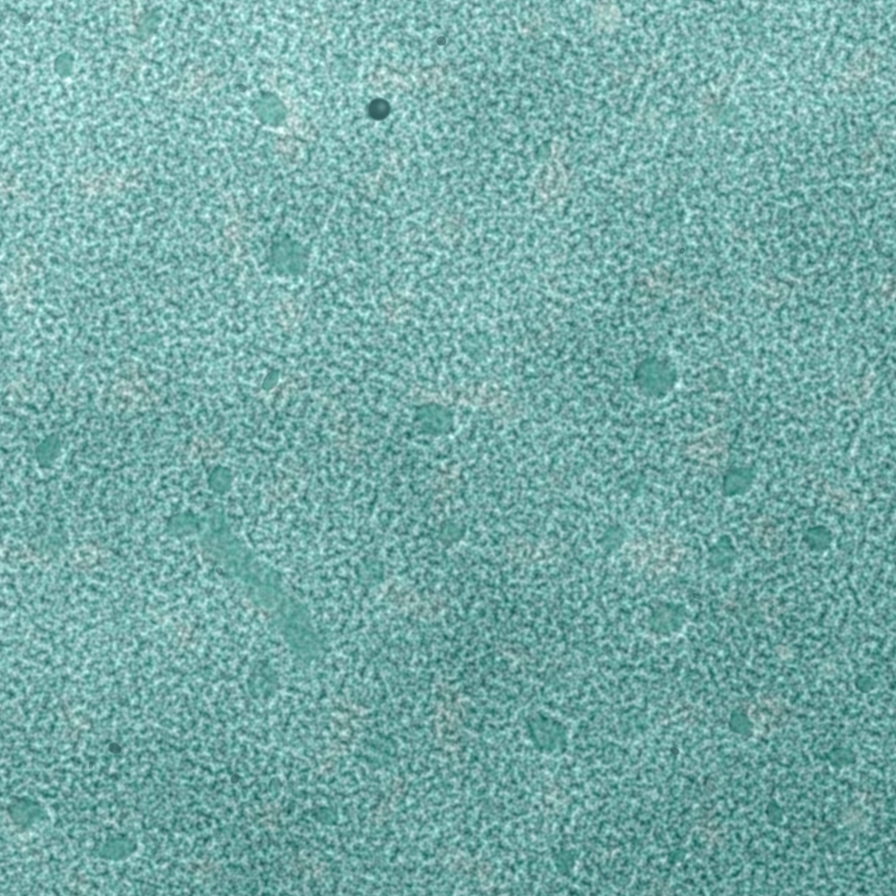
Give the GLSL for this texture, as a WebGL 1 fragment shader.

```glsl
precision highp float;

uniform vec2 u_resolution;

// Colours
const vec3 BASE_TEAL = vec3(0.455, 0.672, 0.660);
const vec3 BODY_GREEN = vec3(0.300, 0.600, 0.555);
const vec3 SPECK_DARK = vec3(0.170, 0.350, 0.350);
const vec3 PALE_FLECK = vec3(0.690, 0.830, 0.800);
const vec3 WARM_GREY = vec3(0.660, 0.715, 0.690);
const vec3 TONE_AXIS = vec3(1.10, 1.00, 1.00);

// Grain and shading
const float GRAIN_COARSE = 125.0;
const float GRAIN_FINE = 215.0;
const float FINE_WEIGHT = 0.6;
const float GRAIN_CONTRAST = 0.32;
const float TINT_CONTRAST = 0.06;
const vec2 LIGHT_SLOPE = vec2(-0.06, 0.11);
const float CLOUD_CONTRAST = 0.06;

// Scattered bodies: cells across, share of cells filled, radius in cells
const vec3 BODY_LAYER = vec3(9.0, 0.48, 0.17);
const vec3 SPECK_LAYER = vec3(13.0, 0.09, 0.09);
const vec3 PALE_LAYER = vec3(10.0, 0.13, 0.15);

// Single large marks
const vec2 STREAK_START = vec2(0.235, 0.410);
const vec2 STREAK_END = vec2(0.345, 0.285);
const float STREAK_WIDTH = 0.021;
const vec2 BUBBLE_CENTRE = vec2(0.423, 0.878);
const float BUBBLE_RADIUS = 0.0135;

vec2 hash2(vec2 p) {
  vec3 q = fract(p.xyx * vec3(0.1031, 0.1030, 0.0973));
  q += dot(q, q.yzx + 33.33);
  return fract((q.xx + q.yz) * q.zy);
}

float corner(vec2 cell, vec2 offset) {
  float angle = 6.2832 * hash2(cell).x;
  return dot(vec2(cos(angle), sin(angle)), offset);
}

float gradientNoise(vec2 p) {
  vec2 i = floor(p), f = fract(p);
  vec2 w = f * f * f * (f * (f * 6.0 - 15.0) + 10.0);
  vec2 e = vec2(1.0, 0.0);
  return mix(mix(corner(i, f), corner(i + e, f - e), w.x),
             mix(corner(i + e.yx, f - e.yx), corner(i + 1.0, f - 1.0), w.x), w.y);
}

mat2 rotation(float a) {
  return mat2(cos(a), sin(a), -sin(a), cos(a));
}

float bell(float x) {
  return exp(-x * x);
}

// Irregular ovals: x = filled body, y = dark outline, z = one-sided bright rim
vec3 scatter(vec2 uv, vec3 layer, float seed) {
  vec2 p = uv * layer.x;
  float wobble = 0.35 * gradientNoise(uv * 55.0 + seed);
  vec3 marks = vec3(0.0);
  for (int y = -1; y <= 1; y++) {
    for (int x = -1; x <= 1; x++) {
      vec2 id = floor(p) + vec2(float(x), float(y));
      vec2 place = hash2(id + seed), pick = hash2(id + seed + 41.7);
      vec2 form = hash2(id + seed + 87.3);
      vec2 away = p - id - mix(vec2(0.1), vec2(0.9), place);
      vec2 q = rotation(6.2832 * pick.y) * away;
      q.y /= mix(0.5, 1.0, form.y);
      float d = length(q) / (layer.z * mix(0.6, 1.2, form.x)) + wobble;
      float side = dot(away / (length(away) + 0.001), vec2(0.7, -0.7));
      float strength = step(pick.x, layer.y) * mix(0.4, 1.0, fract(form.x * 7.0 + form.y));
      marks = max(marks, strength * vec3(1.0 - smoothstep(0.7, 1.15, d),
          bell((d - 0.9) / 0.2) * (0.6 - 0.4 * side),
          bell((d - 1.3) / 0.22) * (0.5 + 0.5 * side)));
    }
  }
  return marks;
}

float segmentDistance(vec2 p, vec2 a, vec2 b) {
  vec2 ab = b - a;
  return length(p - a - ab * clamp(dot(p - a, ab) / dot(ab, ab), 0.0, 1.0));
}

void main() {
  vec2 uv = gl_FragCoord.xy / u_resolution;

  // Fine grain over a slow fall of light
  float grain = gradientNoise(rotation(0.4) * uv * GRAIN_COARSE + 7.0)
      + FINE_WEIGHT * gradientNoise(rotation(1.1) * uv * GRAIN_FINE + 301.0);
  float cloud = gradientNoise(uv * 5.0 + 19.0) + 0.6 * gradientNoise(uv * 14.0 + 63.0);
  float light = dot(uv - 0.5, LIGHT_SLOPE) + CLOUD_CONTRAST * cloud;

  vec3 bodies = scatter(uv, BODY_LAYER, 11.0);
  vec3 specks = scatter(uv, SPECK_LAYER, 137.0);
  vec3 pale = scatter(uv, PALE_LAYER, 263.0);

  // Long smooth streak with a ragged edge
  float ragged = 0.012 * gradientNoise(uv * 32.0 + 5.0);
  float streakGap = segmentDistance(uv, STREAK_START, STREAK_END) + ragged;
  float streak = 1.0 - smoothstep(0.6, 1.1, streakGap / STREAK_WIDTH);
  float body = max(bodies.x, 0.8 * streak);

  // Smooth bodies and warm patches tint the ground
  vec3 colour = BASE_TEAL;
  float warm = smoothstep(0.15, 0.5, gradientNoise(uv * 17.0 + 91.0));
  colour = mix(colour, WARM_GREY, 0.35 * warm);
  colour = mix(colour, BODY_GREEN, 0.6 * body);
  colour = mix(colour, PALE_FLECK, 0.6 * pale.x);

  // Tone and faint red-green variation
  float tone = light + GRAIN_CONTRAST * grain * (1.0 - 0.6 * max(body, 0.6 * pale.x));
  tone += 0.13 * bodies.z - 0.11 * bodies.y + 0.07 * pale.z - 0.06 * pale.y;
  colour += TONE_AXIS * tone;
  float tint = gradientNoise(uv * 75.0 + 211.0);
  colour += TINT_CONTRAST * tint * vec3(1.0, -0.35, 0.1);

  // Dark specks and one round bubble with a lit core
  colour = mix(colour, SPECK_DARK, 0.7 * specks.x);
  float bubble = length(uv - BUBBLE_CENTRE) / BUBBLE_RADIUS;
  vec3 bubbleColour = SPECK_DARK + 0.2 * bell(length(uv - BUBBLE_CENTRE - 0.003) / 0.005);
  colour = mix(colour, bubbleColour, 0.9 * (1.0 - smoothstep(0.75, 1.1, bubble)));

  gl_FragColor = vec4(clamp(colour, 0.0, 1.0), 1.0);
}
```
